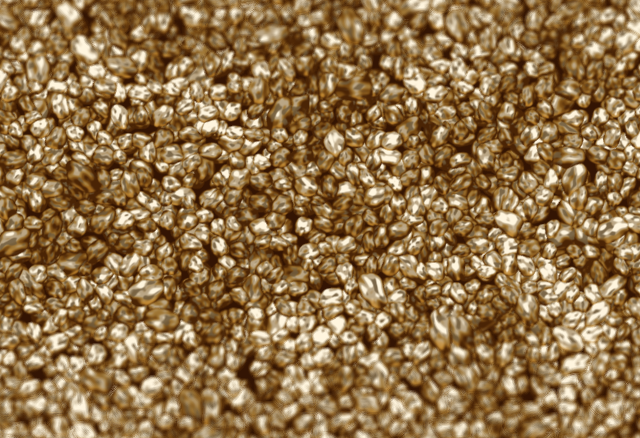
Write a WebGL 1 fragment shader that draws this texture.

```glsl
precision highp float;
// A heap of small, shiny gold grains seen through a shallow depth of field.
// Layers of jittered ellipsoids are depth-tested per sample, shaded by slope
// and crinkle noise, then averaged over a lens disc that widens off focus.
uniform vec2 u_resolution;

const float ROWS = 19.5;          // grain cells per canvas height
const float LAYER_DROP = 0.26;    // depth between grain layers
const float CRINKLE = 0.95;       // strength of the uneven reflections
const float GRAIN_TONE = 0.50;    // brightness range from grain to grain
const float HOLLOWS = 0.50;       // light lost or won over the uneven heap
const float FOCUS_Y = 0.54;       // height of the sharp band
const float BLUR_NEAR = 0.0021;   // lens radius inside the sharp band
const float BLUR_FAR = 0.0070;    // lens radius at the far edges
const int LENS_SAMPLES = 10;

const vec3 GAP     = vec3(0.20, 0.08, 0.01);
const vec3 SHADOW  = vec3(0.29, 0.14, 0.02);
const vec3 AMBER   = vec3(0.48, 0.30, 0.08);
const vec3 GOLD    = vec3(0.63, 0.47, 0.21);
const vec3 SILVER  = vec3(0.73, 0.65, 0.52);
const vec3 TARNISH = vec3(0.44, 0.36, 0.24);
const vec3 GLINT   = vec3(1.00, 0.96, 0.87);
const vec3 GLOW    = vec3(0.82, 0.57, 0.19);

vec3 hash3(vec3 c) {
  c = fract((c + 17.0) * vec3(0.1031, 0.1030, 0.0973));
  c += dot(c, c.yxz + 33.33);
  return fract((c.xxy + c.yxx) * c.zyx);
}

float cornerSlope(vec2 cell, vec2 offset) {
  float angle = 6.2832 * hash3(vec3(cell, 9.0)).x;
  return dot(vec2(cos(angle), sin(angle)), offset);
}

float gradientNoise(vec2 p) {
  vec2 i = floor(p), f = fract(p);
  vec2 w = f * f * f * (f * (f * 6.0 - 15.0) + 10.0);
  vec2 e = vec2(0.0, 1.0);
  float low = mix(cornerSlope(i, f), cornerSlope(i + e.yx, f - e.yx), w.x);
  float high = mix(cornerSlope(i + e.xy, f - e.xy), cornerSlope(i + e.yy, f - e.yy), w.x);
  return mix(low, high, w.y);
}

// Colour of one grain: local is its own frame, tilt the slope on the canvas.
vec3 shadeGrain(vec2 local, vec2 tilt, float seed, float height, float clearance, float ambient) {
  float dome = sqrt(max(1.0 - dot(tilt, tilt), 0.0));
  vec2 skin = local * vec2(1.5, 1.8) + seed * vec2(61.0, 37.0);
  float crinkle = gradientNoise(skin * 1.1);
  float scuff = gradientNoise(skin * 1.4 + 23.7);
  float open = smoothstep(-0.25, 0.65, height);
  float seam = 1.0 - smoothstep(0.0, 0.22, clearance);

  float tone = GRAIN_TONE * (fract(seed * 7.31) - 0.5);
  float light = 0.92 * dome - 0.09 + 0.30 * tilt.y + CRINKLE * crinkle + tone + ambient;
  light -= 0.40 * (1.0 - open) + 0.22 * seam;
  vec3 color = mix(SHADOW, AMBER, smoothstep(0.0, 0.28, light));
  color = mix(color, GOLD, smoothstep(0.28, 0.52, light));
  color = mix(color, SILVER, smoothstep(0.50, 0.72, light));

  // Dull scuffs on the crown, warm bounce light under it, then highlights.
  color = mix(color, TARNISH, 0.85 * smoothstep(0.08, 0.26, scuff) * smoothstep(0.45, 0.8, dome));
  float under = smoothstep(0.35, 0.75, -tilt.y) * smoothstep(0.1, 0.4, dome);
  color = mix(color, GLOW, 0.65 * under * open * smoothstep(-0.1, 0.25, crinkle));
  return mix(color, GLINT, smoothstep(0.82, 1.04, light - 0.5 * max(scuff, 0.0)));
}

vec3 grainHeap(vec2 p, float ambient) {
  vec2 warp = vec2(gradientNoise(p * 1.3), gradientNoise(p * 1.3 + 41.3));
  p += 0.14 * warp;
  float top = -0.6, second = -0.6, topSeed = 0.0;
  vec2 topLocal = vec2(0.0), topTilt = vec2(0.0);
  for (int layer = 0; layer < 3; layer++) {
    float depth = float(layer);
    vec2 q = p + depth * vec2(7.37, 3.61);
    for (int y = -1; y <= 1; y++) {
      for (int x = -1; x <= 1; x++) {
        vec2 cell = floor(q) + vec2(float(x), float(y));
        vec3 place = hash3(vec3(cell, depth));
        vec3 form = hash3(vec3(cell, depth + 5.0));
        vec2 d = q - cell - 0.2 - 0.6 * place.xy;
        float angle = 3.1416 * form.x;
        float c = cos(angle), s = sin(angle);
        float big = step(0.95, form.z);
        float size = mix(0.36, 0.52, form.y) + 0.14 * big;
        vec2 radii = size * vec2(1.08 + 0.35 * form.z * form.z, 0.90);
        vec2 local = vec2(c * d.x + s * d.y, c * d.y - s * d.x) / radii;
        float reach = dot(local, local);
        if (reach < 1.0) {
          float height = 0.6 * sqrt(1.0 - reach) + 0.25 * place.z + 0.15 * big - LAYER_DROP * depth;
          if (height > top) {
            second = top;
            top = height;
            topLocal = local;
            topTilt = vec2(c * local.x - s * local.y, s * local.x + c * local.y);
            topSeed = place.x + form.y;
          } else {
            second = max(second, height);
          }
        }
      }
    }
  }
  if (top < -0.59) return GAP;
  return shadeGrain(topLocal, topTilt, topSeed, top, top - second, ambient);
}

void main() {
  vec2 p = gl_FragCoord.xy / u_resolution.y;
  float blur = mix(BLUR_NEAR, BLUR_FAR, smoothstep(0.16, 0.56, abs(p.y - FOCUS_Y)));
  float ambient = HOLLOWS * (0.6 * gradientNoise(p * 3.5) + 0.7 * gradientNoise(p * 9.0 + 5.3));
  vec3 sum = vec3(0.0);
  for (int i = 0; i < LENS_SAMPLES; i++) {
    float k = float(i) + 0.5;
    float turn = 2.39996 * k;
    vec2 lens = sqrt(k / float(LENS_SAMPLES)) * vec2(cos(turn), sin(turn));
    sum += grainHeap((p + blur * lens) * ROWS, ambient);
  }
  gl_FragColor = vec4(sum / float(LENS_SAMPLES), 1.0);
}
```
